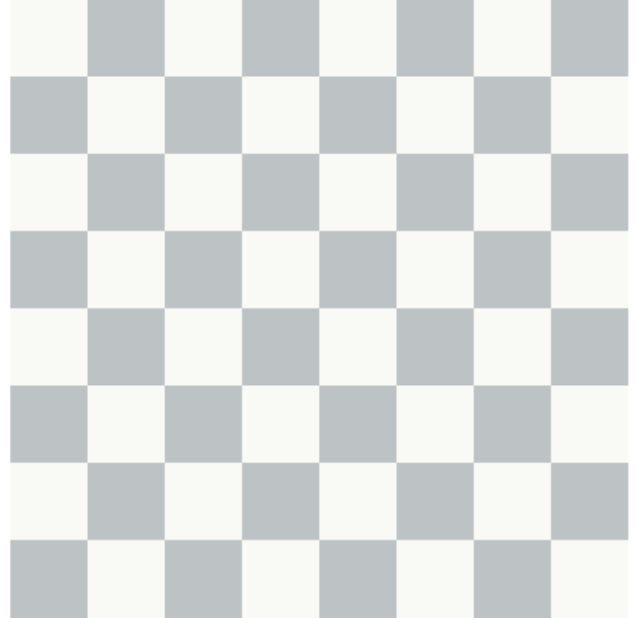
Write a Shadertoy shader that draws this pattern.

```glsl
// Draws a flat eight by eight checkerboard of grey and cream squares, full height
// with narrow white side margins. Each axis is a soft square wave; the product
// of the two waves selects the square's colour.

const float CELLS = 8.0;                            // squares across and down
const vec2 BOARD_SHIFT = vec2(-0.0012, 0.0012);     // offset from centre, in canvas heights
const float EDGE_WIDTH = 0.0028;                    // edge blend, in canvas heights
const vec3 GREY = vec3(0.741, 0.761, 0.771);
const vec3 CREAM = vec3(0.978, 0.982, 0.959);
const vec3 MARGIN = vec3(1.0);

// Alternates between +1 and -1 per unit, starting at +1 in the cell from 0 to 1.
vec2 squareWave(vec2 u, float halfEdge) {
    vec2 line = round(u);
    vec2 parity = 1.0 - 2.0 * mod(line, 2.0);
    return parity * clamp((u - line) / halfEdge, -1.0, 1.0);
}

void mainImage(out vec4 fragColor, in vec2 fragCoord) {
    // Position relative to the board centre, with canvas height as one unit
    vec2 p = (fragCoord - 0.5 * iResolution.xy) / iResolution.y - BOARD_SHIFT;
    float edge = max(EDGE_WIDTH, 1.0 / iResolution.y);

    // Squares; clamping keeps the outermost ones solid up to the rim
    vec2 cell = clamp((p + 0.5) * CELLS, vec2(0.5), vec2(CELLS - 0.5));
    vec2 wave = squareWave(cell, 0.5 * edge * CELLS);
    vec3 colour = mix(CREAM, GREY, 0.5 + 0.5 * wave.x * wave.y);

    // Side margins
    float outside = clamp((abs(p.x) - 0.5) / edge + 0.5, 0.0, 1.0);
    fragColor = vec4(mix(colour, MARGIN, outside), 1.0);
}
```
